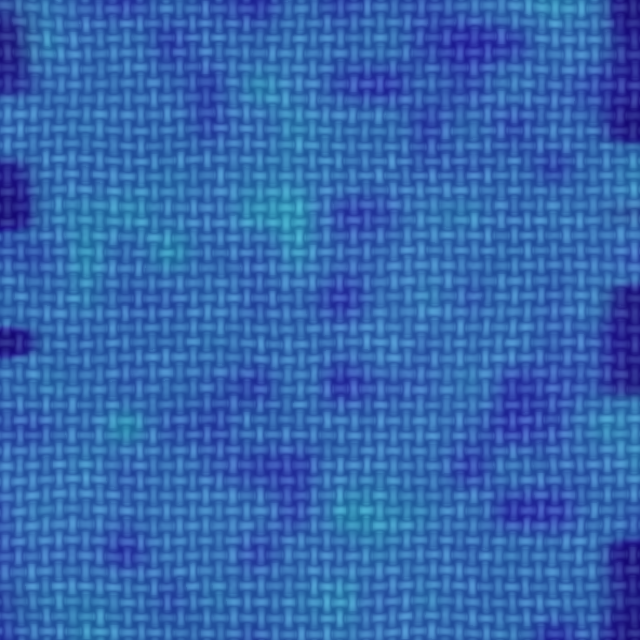
This texture is drawn by a WebGL 2 fragment shader. Its source:

```glsl
#version 300 es
precision highp float;
// Draws a coarse blue plain-weave cloth with uneven teal and violet dye.

uniform vec2 u_resolution;
out vec4 fragColor;

const float PI = 3.14159265;
const vec2 THREADS = vec2(48.0, 42.0);
const vec3 VIOLET = vec3(0.17, 0.15, 0.64);
const vec3 BLUE = vec3(0.20, 0.415, 0.69);
const vec3 TEAL = vec3(0.18, 0.58, 0.70);
const vec3 RELIEF = vec3(0.16, 0.23, 0.18);
const float MEAN_LIGHT = 0.41;

float hash(vec2 p) {
  vec3 q = fract(p.xyx * vec3(0.1031, 0.1030, 0.0973));
  q += dot(q, q.yzx + 33.33);
  return fract((q.x + q.y) * q.z);
}

float noise(vec2 p) {
  vec2 i = floor(p);
  vec2 f = fract(p);
  f = f * f * (3.0 - 2.0 * f);
  float low = mix(hash(i), hash(i + vec2(1.0, 0.0)), f.x);
  float high = mix(hash(i + vec2(0.0, 1.0)), hash(i + vec2(1.0)), f.x);
  return mix(low, high, f.y);
}

// Soft round thread that rises (lift 1) and dives (lift -1)
float thread(float across, float lift, float halfWidth) {
  float body = 1.0 - smoothstep(halfWidth * 0.1, halfWidth, abs(across));
  return body * (0.58 + 0.42 * lift);
}

// Brightness of the weave, with uneven thread widths and crossings
float weave(vec2 p) {
  vec2 cell = floor(p);
  vec2 f = fract(p) - 0.5;
  float side = 1.0 - 2.0 * mod(cell.x + cell.y, 2.0);
  float warpWidth = mix(0.42, 0.50, hash(vec2(cell.x, 71.0)));
  float weftWidth = mix(0.38, 0.48, hash(vec2(cell.y, 19.0)));
  float warp = thread(f.x, side * cos(PI * f.y), warpWidth);
  float weft = thread(f.y, -side * cos(PI * f.x), weftWidth);
  float wear = mix(0.75, 1.2, hash(cell + 7.0));
  return max(warp, weft) * wear;
}

// Dye level: negative is violet, positive is teal
float dye(vec2 uv) {
  float broad = noise(uv * vec2(7.0, 6.0) + 3.0);
  float fine = noise(uv * 15.0 + 41.0);
  return (0.5 * broad + 0.5 * fine - 0.5) * 1.7;
}

// Dark spots along the left and right borders
float borderSpots(vec2 uv) {
  float right = step(0.5, uv.x);
  float edge = 1.0 - smoothstep(0.01, 0.085, min(uv.x, 1.0 - uv.x));
  float spot = noise(vec2(right * 9.0 + 5.0, uv.y * 15.0));
  return edge * smoothstep(mix(0.65, 0.5, right), 0.95, spot);
}

vec3 dyeColor(float level) {
  vec3 cool = mix(BLUE, VIOLET, smoothstep(0.0, 1.05, -level));
  return mix(cool, TEAL, smoothstep(0.0, 0.9, level));
}

void main() {
  vec2 uv = gl_FragCoord.xy / u_resolution;

  // Slight wander of the threads
  vec2 drift = vec2(noise(uv * 9.0), noise(uv * 9.0 + 57.0)) - 0.5;
  float light = weave(uv * THREADS + 0.3 * drift);

  // Fibre grain and broad unevenness
  light += 0.14 * (noise(uv * 150.0) - 0.5);
  light += 0.14 * (noise(uv * 5.0 + 23.0) - 0.5);

  float spots = borderSpots(uv);
  vec3 color = dyeColor(dye(uv) - 1.2 * spots);
  color += RELIEF * (light - MEAN_LIGHT);
  color *= 1.0 - 0.2 * spots;
  fragColor = vec4(clamp(color, 0.0, 1.0), 1.0);
}
```
